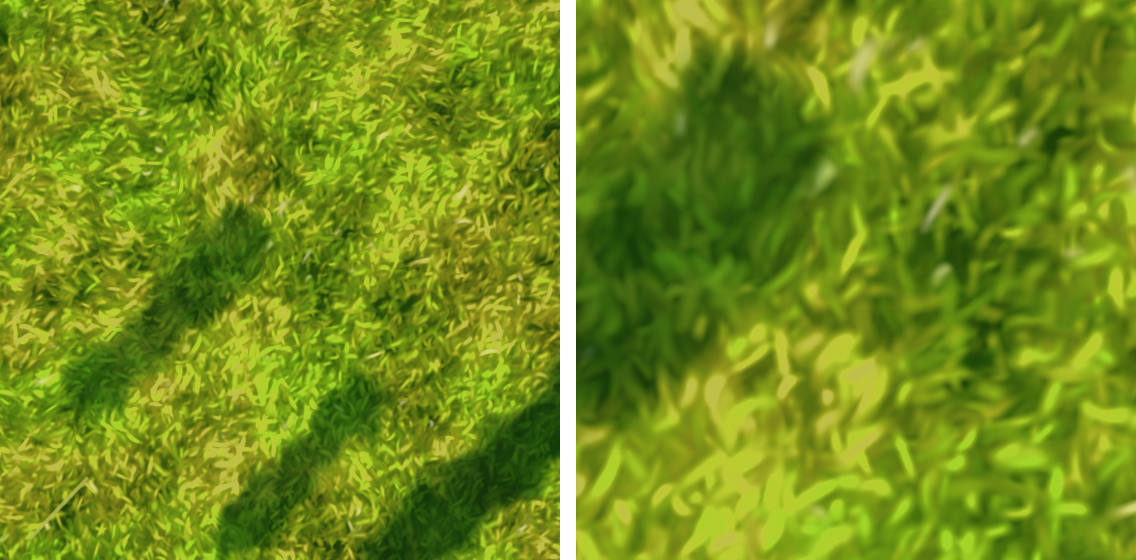
Left, the full canvas; right, a detail of the centre.
Give the GLSL for this texture, as a WebGL 1 fragment shader.

```glsl
precision highp float;
// Sunlit mossy lawn: layers of short, blurred, curved blades scattered on jittered grids.
// Each blade carries a tone and a dryness; clumps, patches and slanting shadows adjust
// them, and a ramp from deep green to yellow-green turns them into colour.
uniform vec2 u_resolution;

const vec3 DEEP_GREEN = vec3(0.13, 0.26, 0.03);
const vec3 MOSS = vec3(0.31, 0.42, 0.05);
const vec3 OLIVE = vec3(0.44, 0.53, 0.08);
const vec3 LEAF = vec3(0.55, 0.64, 0.09);
const vec3 SUNLIT = vec3(0.73, 0.81, 0.18);
const vec3 STRAW = vec3(0.72, 0.74, 0.33);
const vec3 GLINT = vec3(0.90, 0.90, 0.66);
const vec3 DRY_TINT = vec3(1.12, 0.95, 1.15);
const vec3 FRESH_TINT = vec3(0.86, 1.03, 0.85);
const vec3 SHADE_TINT = vec3(0.58, 0.85, 1.0);

const int LAYERS = 10;
const float CELL = 0.029;          // grid spacing of the blades
const float HALF_LENGTH = 0.018;
const float HALF_WIDTH = 0.0046;
const float LEAN = 0.85;           // mean blade direction in radians
const float BLADE_TONE = 0.71;
const float TONE_SPREAD = 1.0;
const float GAP_DARKENING = 0.18;
const float CONTRAST = 1.15;
const float CLUMP_STRENGTH = 0.34;
const float PATCH_STRENGTH = 0.85;

vec4 hash4(vec2 p) {
  vec4 q = fract(p.xyxy * vec4(0.1031, 0.1030, 0.0973, 0.1099));
  q += dot(q, q.wzxy + 33.33);
  return fract((q.xxyz + q.yzzw) * q.zywx);
}

float noise(vec2 p) {
  vec2 i = floor(p), f = fract(p);
  f = f * f * (3.0 - 2.0 * f);
  float low = mix(hash4(i).x, hash4(i + vec2(1.0, 0.0)).x, f.x);
  float high = mix(hash4(i + vec2(0.0, 1.0)).x, hash4(i + 1.0).x, f.x);
  return mix(low, high, f.y);
}

float fbm(vec2 p) {
  float sum = 0.0, weight = 0.5;
  for (int i = 0; i < 3; i++) {
    sum += weight * noise(p);
    p = p * 2.1 + 13.7;
    weight *= 0.5;
  }
  return sum / 0.875;
}

// Soft band along a segment, 1 at its core
float softBand(vec2 p, vec2 a, vec2 b, float halfWidth) {
  vec2 ab = b - a;
  float along = clamp(dot(p - a, ab) / dot(ab, ab), 0.0, 1.0);
  float dist = length(p - a - ab * along);
  return 1.0 - smoothstep(halfWidth * 0.5, halfWidth * 1.4, dist);
}

// Blends one layer of blades over grass = (tone, dryness, glint)
vec3 addBlades(vec3 grass, vec2 p, float layer, float flow) {
  vec2 grid = p / CELL + layer * vec2(0.37, 0.61);
  vec2 home = floor(grid);
  for (int y = -1; y <= 1; y++) {
    for (int x = -1; x <= 1; x++) {
      vec2 cell = home + vec2(float(x), float(y));
      vec4 place = hash4(cell + 100.0 + layer * 17.3);
      vec4 look = hash4(cell + 300.0 + layer * 29.7);
      float angle = LEAN + flow + (place.z - 0.5) * 2.2;
      vec2 axis = vec2(cos(angle), sin(angle));
      vec2 d = (grid - cell - place.xy) * CELL;
      float along = dot(d, axis) / (HALF_LENGTH * mix(0.5, 1.25, place.w));
      float bend = (look.x - 0.5) * 0.010 * (along * along - 0.3);
      float across = (dot(d, vec2(-axis.y, axis.x)) - bend)
        / (HALF_WIDTH * mix(0.7, 1.3, look.y));
      float ends = 1.0 - smoothstep(0.2, 1.2, abs(along));
      float blade = ends * (1.0 - smoothstep(0.0, 1.6, abs(across)));
      float halo = ends * (1.0 - smoothstep(0.3, 2.4, abs(across)));
      float tone = BLADE_TONE + (look.z - 0.5) * TONE_SPREAD + 0.08 * along;
      grass.x *= 1.0 - GAP_DARKENING * halo;
      grass = mix(grass, vec3(tone, look.w, step(0.992, look.w)), blade * 0.88);
    }
  }
  return grass;
}

vec3 grassRamp(float tone) {
  vec3 color = mix(DEEP_GREEN, MOSS, clamp(tone * 4.0, 0.0, 1.0));
  color = mix(color, OLIVE, clamp(tone * 4.0 - 1.0, 0.0, 1.0));
  color = mix(color, LEAF, clamp(tone * 4.0 - 2.0, 0.0, 1.0));
  color = mix(color, SUNLIT, clamp(tone * 4.0 - 3.0, 0.0, 1.0));
  return color * (1.0 + 0.6 * clamp(tone, -0.6, 0.0));
}

void main() {
  vec2 p = gl_FragCoord.xy / u_resolution.y;

  // Blades, turning slowly with the lie of the lawn
  float flow = (noise(p * 5.0 + 4.0) - 0.5) * 2.0 + (p.x - p.y) * 0.4;
  vec3 grass = vec3(0.4, 0.4, 0.0);
  for (int i = 0; i < LAYERS; i++) grass = addBlades(grass, p, float(i), flow);

  // Slanting shadows with ragged edges
  vec2 ragged = p + (vec2(noise(p * 24.0), noise(p * 24.0 + 50.0)) - 0.5) * 0.045;
  float shade = softBand(ragged, vec2(0.72, 0.0), vec2(1.03, 0.29), 0.065);
  shade = max(shade, 0.75 * softBand(ragged, vec2(0.42, 0.04), vec2(0.65, 0.29), 0.045));
  shade = max(shade, 0.70 * softBand(ragged, vec2(0.18, 0.32), vec2(0.43, 0.57), 0.055));

  // Clumps, and broad patches drawn out along the shadows
  vec2 slant = vec2(p.x + p.y, 1.7 * (p.y - p.x)) * 0.7;
  float clumps = noise(p * 34.0 + 9.0) - 0.5;
  float patches = fbm(slant * 7.0 + 21.0) - 0.5;
  float dry = 0.5 + (grass.y - 0.5) * 0.8 + (fbm(p * 7.0 + 70.0) - 0.5) * 1.6;
  dry = clamp(dry, 0.0, 1.0);
  float tone = 0.53 + (grass.x - 0.5) * CONTRAST
    + clumps * CLUMP_STRENGTH + patches * PATCH_STRENGTH;
  tone = mix(tone, tone * 0.28 - 0.08, shade);

  // Colour, with rare pale flecks and one fallen stalk
  vec3 color = grassRamp(tone) * mix(FRESH_TINT, DRY_TINT, dry);
  color = mix(color, STRAW, smoothstep(0.5, 1.0, dry) * smoothstep(0.65, 1.1, tone) * 0.75);
  color = mix(color, GLINT, grass.z * 0.7 * (1.0 - shade));
  float stalk = softBand(p, vec2(0.055, 0.04), vec2(0.155, 0.145), 0.0035);
  color = mix(color, STRAW, stalk * 0.8);
  color *= mix(vec3(1.0), SHADE_TINT, shade);
  gl_FragColor = vec4(clamp(color, 0.0, 1.0), 1.0);
}
```
